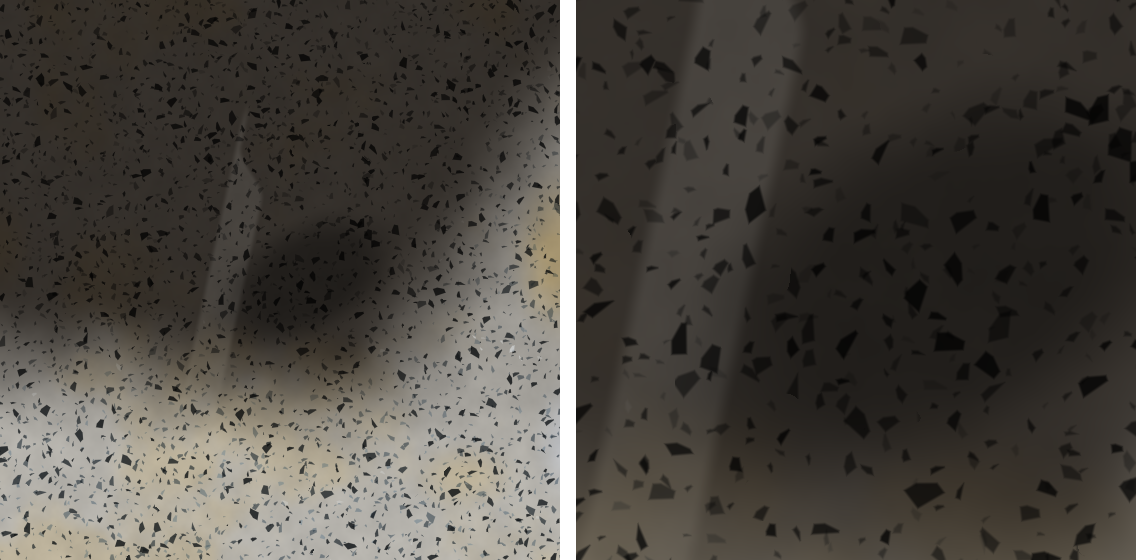
Left, the full canvas; right, a detail of the centre.
Write a WebGL 2 fragment shader that draws this texture.

```glsl
#version 300 es
precision highp float;
// Speckled stone slab with angular dark chips under a broad soft shadow and a pale streak.
uniform vec2 u_resolution;
out vec4 fragColor;

const vec3 SHADE = vec3(0.205, 0.187, 0.168);
const vec3 LIT = vec3(0.715, 0.705, 0.68);
const vec3 OCHRE = vec3(1.06, 0.97, 0.76);
const vec3 BLUISH = vec3(0.92, 1.0, 1.07);

// Integer hash: three values in 0..1 per cell and seed
vec3 hash3(vec2 cell, int seed) {
    uvec3 v = uvec3(ivec3(ivec2(cell), seed) + 4096);
    v = v * 1664525u + 1013904223u;
    v.x += v.y * v.z; v.y += v.z * v.x; v.z += v.x * v.y;
    v ^= v >> 16u;
    v.x += v.y * v.z; v.y += v.z * v.x; v.z += v.x * v.y;
    return vec3(v >> 8u) / 16777216.0;
}

float valueNoise(vec2 p, int seed) {
    vec2 i = floor(p), f = fract(p);
    f = f * f * (3.0 - 2.0 * f);
    float low = mix(hash3(i, seed).x, hash3(i + vec2(1, 0), seed).x, f.x);
    float high = mix(hash3(i + vec2(0, 1), seed).x, hash3(i + vec2(1, 1), seed).x, f.x);
    return mix(low, high, f.y);
}

float fbm(vec2 p, int seed) {
    float sum = 0.0, amp = 0.5;
    for (int i = 0; i < 4; i++) {
        sum += amp * valueNoise(p, seed + i);
        p *= 2.03;
        amp *= 0.5;
    }
    return sum;
}

vec2 rotate(vec2 p, float a) {
    float c = cos(a), s = sin(a);
    return vec2(c * p.x + s * p.y, c * p.y - s * p.x);
}

// Soft ellipse: 1 inside, 0 outside
float blob(vec2 p, vec2 centre, vec2 radius, float angle, float inner) {
    return 1.0 - smoothstep(inner, 1.15, length(rotate(p - centre, angle) / radius));
}

// Slanted box with one clipped corner
float chipDistance(vec2 p, vec2 halfSize, float slant) {
    float box = max(abs(p.x + slant * p.y) - halfSize.x, abs(p.y) - halfSize.y);
    float corner = dot(p, vec2(0.5, 0.87)) - 0.75 * halfSize.y;
    return max(box, corner);
}

// Scattered chips: x = coverage, y = tone, z = tint
vec3 chips(vec2 p, float grid, float density, int seed, float soft) {
    vec2 g = p * grid, base = floor(g);
    vec3 result = vec3(0);
    for (int y = -1; y <= 1; y++)
    for (int x = -1; x <= 1; x++) {
        vec2 cell = base + vec2(x, y);
        vec3 place = hash3(cell, seed), form = hash3(cell, seed + 1), look = hash3(cell, seed + 2);
        if (place.z > density) continue;
        float angle = 0.8 + 3.6 * (form.z - 0.5) * (0.4 + look.z);
        float len = mix(0.15, 0.44, form.x * form.x);
        vec2 halfSize = len * vec2(1.0, mix(0.28, 0.8, form.y));
        vec2 q = rotate(g - cell - 0.1 - 0.8 * place.xy, angle);
        float d = chipDistance(q, halfSize, look.z - 0.5) / grid;
        float cover = 1.0 - smoothstep(-soft, soft, d);
        if (cover > result.x) result = vec3(cover, look.xy);
    }
    return result;
}

// Amount of light: shadow fills the upper left, with a lower and a right border
float lightField(vec2 p) {
    float wobble = 0.07 * (fbm(p * 5.0, 11) - 0.47);
    float below = smoothstep(-0.04, 0.25, 0.46 - 0.13 * p.x - p.y + wobble);
    float right = smoothstep(-0.03, 0.25, dot(p - vec2(0.66, 0.45), vec2(0.84, -0.55)) + wobble);
    return 1.0 - (1.0 - below) * (1.0 - 0.82 * right);
}

// Pale streak, tapering to a point at the top
float streak(vec2 p) {
    float left = 0.345 + 0.215 * (p.y - 0.38);
    float width = 0.008 + 0.058 * (1.0 - smoothstep(0.64, 0.74, p.y));
    float across = smoothstep(-0.006, 0.006, p.x - left) * (1.0 - smoothstep(-0.006, 0.006, p.x - left - width));
    return across * smoothstep(0.15, 0.42, p.y) * (1.0 - smoothstep(0.76, 0.83, p.y));
}

void main() {
    vec2 p = gl_FragCoord.xy / u_resolution;
    float soft = max(0.0011, 0.7 / u_resolution.y);

    // Light and shadow
    float light = lightField(p);
    light += 0.15 * streak(p) * (1.0 - light);
    vec3 colour = mix(SHADE, LIT, light);
    colour *= 1.0 - 0.36 * blob(p, vec2(0.55, 0.5), vec2(0.17, 0.1), 0.5, 0.5);
    colour *= 0.94 + 0.12 * fbm(p * 28.0, 23);

    // Mineral stains
    float stain = 0.45 * smoothstep(0.45, 0.75, fbm(p * 6.0, 31));
    stain += 0.9 * blob(p, vec2(1.0, 0.55), vec2(0.09, 0.16), 0.0, 0.1);
    stain += 0.5 * blob(p, vec2(0.83, 0.15), vec2(0.1, 0.06), 0.0, 0.1);
    stain += 0.5 * blob(p, vec2(0.0, 0.56), vec2(0.06, 0.1), 0.0, 0.1);
    colour *= mix(vec3(1), OCHRE, min(stain, 1.0));
    colour += vec3(0.06, 0.08, 0.12) * blob(p, vec2(1.02, 0.21), vec2(0.07, 0.12), 0.0, 0.1);

    // Dark chips, fine ones below coarse ones
    float cluster = fbm(p * 12.0, 41);
    vec3 fine = chips(p, 76.0, 0.22 + 0.35 * cluster, 51, soft);
    vec3 coarse = chips(p, 47.0, 0.3 + 0.6 * cluster, 61, soft);
    vec3 tint = mix(vec3(1), BLUISH, light);
    colour *= mix(vec3(1), tint * mix(0.42, 0.88, fine.y), fine.x);
    colour *= mix(vec3(1), tint * mix(0.25, 0.85, coarse.y * coarse.z), coarse.x);

    // Wet glints and rare pale flecks
    float wet = blob(p, vec2(0.89, 0.38), vec2(0.08, 0.035), -0.4, 0.3);
    vec3 glint = chips(p, 62.0, 0.012 + 0.45 * wet, 71, soft);
    colour = mix(colour, vec3(0.9, 0.92, 0.93), glint.x * mix(0.25 * light, 0.8 * glint.y, wet));

    fragColor = vec4(clamp(colour, 0.0, 1.0), 1.0);
}
```
